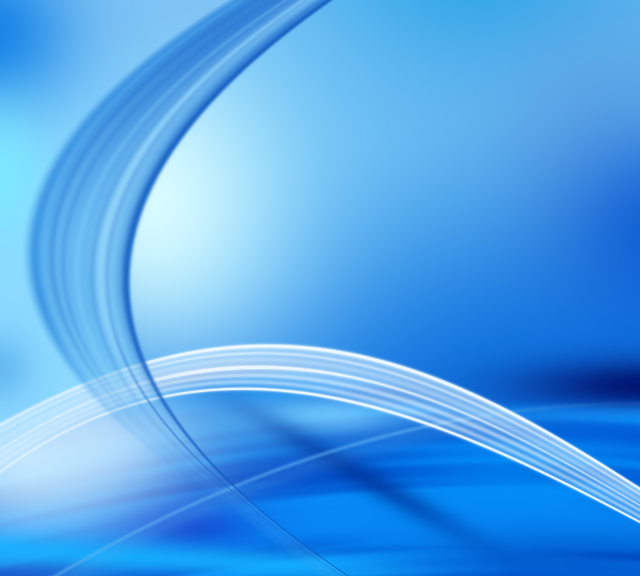
Write a Shadertoy shader that draws this background.

```glsl
#define NAVY vec3(0.0, 0.06, 0.42)
#define ROYAL vec3(0.0, 0.27, 0.77)
#define COBALT vec3(0.05, 0.44, 0.87)
#define AZURE vec3(0.18, 0.55, 0.88)
#define SKY vec3(0.38, 0.71, 0.94)
#define CYAN vec3(0.08, 0.70, 1.0)
#define PALE vec3(0.55, 0.85, 1.0)
#define ICE vec3(0.86, 0.99, 1.0)
#define WAVE_STRANDS 7
#define RIBBON_STRANDS 9

float hash(vec2 p) {
    return fract(sin(dot(p, vec2(127.1, 311.7))) * 43758.5);
}

float noise(vec2 p) {
    vec2 cell = floor(p), f = fract(p);
    f = f * f * (3.0 - 2.0 * f);
    return mix(mix(hash(cell), hash(cell + vec2(1, 0)), f.x),
               mix(hash(cell + vec2(0, 1)), hash(cell + vec2(1, 1)), f.x), f.y);
}

float bell(float d, float width) {
    d /= width;
    return exp(-d * d);
}

// Soft elliptical patch of colour
void glow(inout vec3 col, vec2 p, vec2 center, vec2 radius, vec3 tint, float amount) {
    vec2 d = (p - center) / radius;
    col = mix(col, tint, amount * exp(-dot(d, d)));
}

vec3 backdrop(vec2 p) {
    vec3 col = mix(COBALT, SKY, smoothstep(0.3, 0.78, p.y + 0.12 * (0.5 - p.x)));
    glow(col, p, vec2(0.74, 1.05), vec2(0.22, 0.15), vec3(0.15, 0.64, 0.9), 0.8);
    glow(col, p, vec2(0.93, 0.78), vec2(0.15, 0.2), vec3(0.38, 0.63, 0.88), 0.6);
    glow(col, p, vec2(1.06, 0.6), vec2(0.2, 0.17), vec3(0.03, 0.33, 0.82), 0.85);
    glow(col, p, vec2(0.32, 0.64), vec2(0.25, 0.34), PALE, 0.8);
    glow(col, p, vec2(0.24, 0.65), vec2(0.17, 0.24), ICE, 0.95);
    // Area outside the ribbon
    float outer = 1.0 - smoothstep(0.0, 0.1, p.x - 0.1 - 1.45 * pow(p.y - 0.54, 2.0));
    vec3 side = mix(PALE, vec3(0.5, 0.77, 0.96), smoothstep(0.7, 1.0, p.y));
    glow(side, p, vec2(-0.02, 0.94), vec2(0.13, 0.14), vec3(0.06, 0.5, 0.9), 0.95);
    glow(side, p, vec2(0.0, 0.7), vec2(0.07, 0.12), vec3(0.48, 0.92, 1.0), 0.8);
    glow(side, p, vec2(0.0, 0.36), vec2(0.05, 0.06), AZURE, 0.4);
    col = mix(col, side, outer);
    glow(col, p, vec2(1.02, 0.33), vec2(0.2, 0.045), NAVY, 0.95);
    return col;
}

// Streaked water below the wave
vec3 lowerField(vec2 p) {
    float bend = p.y + 0.18 * (p.x - 0.8) * (p.x - 0.8);
    float streak = noise(vec2(p.x * 2.5, bend * 28.0));
    streak = mix(streak, noise(vec2(p.x * 3.0 + 9.0, bend * 75.0)), 0.3);
    vec3 col = mix(ROYAL, vec3(0.02, 0.53, 0.96), smoothstep(0.15, 0.7, streak));
    glow(col, p, vec2(0.8, 0.18), vec2(0.2, 0.07), vec3(0.0, 0.56, 0.97), 0.7);
    glow(col, p, vec2(0.36, 0.27), vec2(0.16, 0.07), AZURE, 0.8);
    glow(col, p, vec2(0.52, 0.28), vec2(0.13, 0.035), PALE, 0.7);
    float diagonal = p.y - 0.22 + 0.62 * (p.x - 0.49);
    col = mix(col, ROYAL * 0.8, 0.75 * bell(diagonal, 0.025) * bell(p.x - 0.57, 0.17));
    glow(col, p, vec2(0.29, 0.085), vec2(0.11, 0.045), vec3(0.0, 0.22, 0.8), 0.9);
    glow(col, p, vec2(0.9, 0.03), vec2(0.25, 0.05), vec3(0.0, 0.25, 0.7), 0.55);
    // Pale haze at the left
    glow(col, p, vec2(0.04, 0.2), vec2(0.22, 0.14), vec3(0.78, 0.92, 1.0), 0.95);
    glow(col, p, vec2(0.16, 0.24), vec2(0.14, 0.09), vec3(0.8, 0.92, 1.0), 0.7);
    float cyanBand = bell(p.y - 0.045 + 0.06 * p.x, 0.026) * (1.0 - smoothstep(0.4, 0.8, p.x));
    col = mix(col, CYAN, 0.85 * cyanBand);
    // Thin arc rising to the right
    float arc = 0.3 - 0.36 * (1.0 - p.x) * (1.0 - p.x);
    return mix(col, SKY, 0.5 * bell(p.y - arc, 0.004) + 0.15 * bell(p.y - arc + 0.015, 0.015));
}

void drawWave(inout vec3 col, vec2 p, float top, float bottom) {
    float s = (p.y - bottom) / (top - bottom);
    float inside = smoothstep(-0.15, 0.1, s) * (1.0 - smoothstep(0.96, 1.06, s));
    float left = 1.0 - smoothstep(0.05, 0.35, p.x);
    float veil = 0.22 + 0.4 * smoothstep(0.3, 0.9, s) + 0.15 * left;
    col = mix(col, vec3(0.74, 0.89, 1.0), inside * veil);
    float light = 0.0;
    for (int i = 0; i < WAVE_STRANDS; i++) {
        float k = float(i) / float(WAVE_STRANDS - 1);
        float drift = 0.1 * sin(5.0 * p.x + 9.0 * k) * k * (1.0 - k);
        float width = mix(0.025, 0.07, hash(vec2(float(i), 4.0)));
        light += bell(s - k * 0.98 - drift, width) * mix(0.3, 0.7, hash(vec2(float(i), 8.0)));
    }
    light += 0.65 * bell(s - 0.48, 0.13) * bell(p.x - 0.3, 0.3);
    light += 0.6 * bell(s - 0.97, 0.06) + 0.5 * bell(s, 0.035);
    col = mix(col, vec3(0.96, 0.99, 1.0), min(light, 0.93) * (1.0 - 0.5 * left));
}

void drawRibbon(inout vec3 col, vec2 p) {
    float outerEdge = 0.041 + 1.65 * pow(p.y - 0.56, 2.0);
    float innerEdge = 0.202 + 1.32 * pow(p.y - 0.51, 2.0);
    float width = max(innerEdge - outerEdge, 0.045);
    float t = 1.0 + (p.x - innerEdge) / width;
    float inside = smoothstep(-0.06, 0.1, t) * (1.0 - smoothstep(0.97, 1.03, t));
    float upper = smoothstep(0.22, 0.5, p.y);
    // Broad folds across the band
    vec3 body = mix(SKY, vec3(0.17, 0.48, 0.83), smoothstep(0.55, 1.0, p.y));
    body = mix(body, AZURE, 0.75 * bell(t - 0.06, 0.13));
    body = mix(body, vec3(0.58, 0.84, 0.99), 0.85 * bell(t - 0.74, 0.1));
    body = mix(body, vec3(0.2, 0.5, 0.83), 0.8 * bell(t - 0.94, 0.06));
    col = mix(col, body, inside * mix(0.12, 0.9, upper));
    // Fine strands along the band
    for (int i = 0; i < RIBBON_STRANDS; i++) {
        float k = float(i) / float(RIBBON_STRANDS - 1);
        float d = t - mix(0.04, 0.98, k) - 0.04 * sin(4.0 * p.y + 7.0 * k);
        float amount = mix(0.12, 0.3, hash(vec2(float(i), 2.0))) * mix(k * 0.5, 1.0, upper);
        vec3 tint = i % 3 == 1 ? PALE : vec3(0.13, 0.44, 0.8);
        col = mix(col, tint, amount * inside * bell(d, 0.035));
    }
    float lines = 0.65 * bell(t - 0.97, 0.035) + 0.4 * bell(t - 0.76, 0.022) * (1.0 - upper);
    col = mix(col, vec3(0.05, 0.33, 0.73), lines);
}

void mainImage(out vec4 fragColor, in vec2 fragCoord) {
    vec2 p = fragCoord / iResolution.xy;
    float a = p.x - 0.417, b = p.x - 0.38;
    float waveTop = 0.401 - 0.85 * a * a + 0.35 * a * a * a * a;
    float waveBottom = 0.325 - 0.85 * b * b + 0.4 * b * b * b;
    float horizon = mix(mix(waveBottom, waveTop, 0.5), 0.29, smoothstep(0.62, 0.82, p.x));
    vec3 col = mix(lowerField(p), backdrop(p), smoothstep(-0.03, 0.03, p.y - horizon));
    drawWave(col, p, waveTop, waveBottom);
    drawRibbon(col, p);
    fragColor = vec4(clamp(col, 0.0, 1.0), 1.0);
}
```
